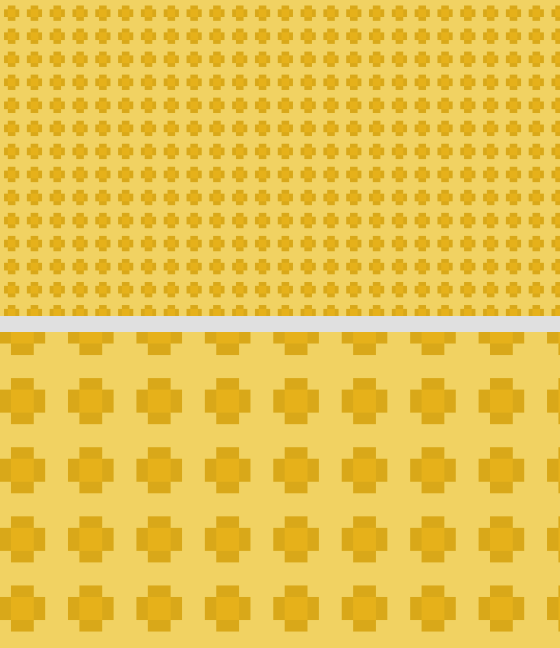
Top, the full canvas; bottom, a detail of the centre.
Reproduce this pattern procedurally as a Shadertoy shader.

```glsl
// Even grid of blocky golden crosses with brighter square hearts on pale yellow.

const vec3 GROUND = vec3(0.945, 0.824, 0.384);
const vec3 ARM    = vec3(0.850, 0.660, 0.100);
const vec3 HEART  = vec3(0.900, 0.695, 0.100);

// Lengths are fractions of the canvas height.
const vec2 PERIOD       = vec2(20.79, 21.0) / 288.0;
const vec2 FIRST_CENTRE = vec2(10.6, 3.0) / 288.0;
const float BLOCKS_PER_PERIOD = 6.0;

// Offset from the centre of the nearest repeat.
vec2 repeatAround(vec2 point, vec2 centre, vec2 period) {
    return (fract((point - centre) / period + 0.5) - 0.5) * period;
}

// Smoothed coverage of an axis-aligned box centred on zero.
float boxCoverage(vec2 point, vec2 halfSize, float pixel) {
    vec2 inside = clamp((halfSize - abs(point)) / pixel + 0.5, 0.0, 1.0);
    return inside.x * inside.y;
}

// Two crossed bars, four blocks long and two blocks thick.
float crossCoverage(vec2 point, vec2 block, float pixel) {
    float across = boxCoverage(point, block * vec2(2.0, 1.0), pixel);
    float upright = boxCoverage(point, block * vec2(1.0, 2.0), pixel);
    return max(across, upright);
}

void mainImage(out vec4 fragColor, in vec2 fragCoord) {
    float pixel = 1.0 / iResolution.y;
    vec2 local = repeatAround(fragCoord * pixel, FIRST_CENTRE, PERIOD);
    vec2 block = PERIOD / BLOCKS_PER_PERIOD;

    vec3 color = mix(GROUND, ARM, crossCoverage(local, block, pixel));
    color = mix(color, HEART, boxCoverage(local, block, pixel));
    fragColor = vec4(color, 1.0);
}
```
